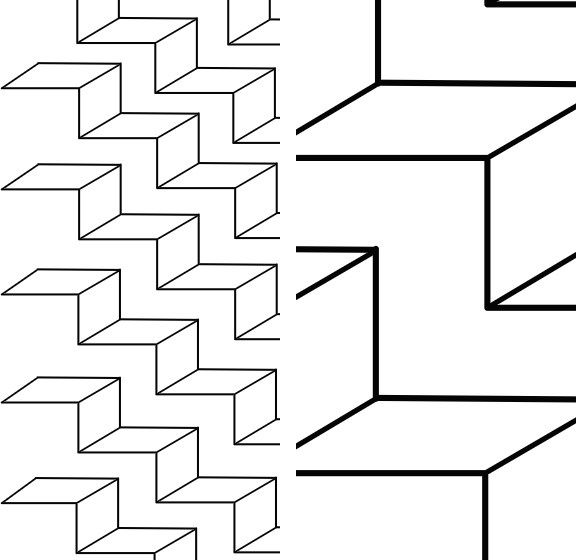
Left, the full canvas; right, a detail of the centre.
This pattern is drawn by a Shadertoy shader. Its source:

```glsl
// Rows of folded staircases in thin black outline on white, descending to the right.
// Each step is a slanted tread and a sheared riser, built from segment distances;
// rows follow a regular pitch plus a small hand-laid drift.

// Lengths are in 1/384 of the canvas width, measured from the upper left, y down.
const vec2  CANVAS      = vec2(384.0, 768.0);
const vec2  FIRST_EDGE  = vec2(108.0, 121.0);  // front corner of row 0's first tread
const float ROW_PITCH   = 139.0;
const vec2  STEP        = vec2(107.0, 68.5);   // tread width, riser height
const vec2  DEPTH       = vec2(57.0, -34.0);   // from front edge to back edge
const float START_X     = 2.5;                 // left tip of every first tread
const float START_BACK  = 56.0;                // first back edge, left of its riser
const float BACK_TILT   = 0.4;                 // slight slope of the back edges
const float EDGE_WIDTH  = 2.8;
const float SLANT_WIDTH = 2.4;
const vec3  PAPER       = vec3(1.0);
const vec3  INK         = vec3(0.02);

const int FIRST_ROW = -2;
const int ROWS      = 7;
const int STEPS     = 4;
const vec2 ROW_DRIFT[ROWS] = vec2[ROWS](
    vec2(-9.0, 12.5), vec2(-2.0, 8.5), vec2(0.5, 0.0), vec2(0.5, -0.3),
    vec2(-0.5, 4.8), vec2(-0.5, 14.0), vec2(-3.0, 13.0));

float segmentDistance(vec2 p, vec2 a, vec2 b) {
    vec2 ab = b - a;
    vec2 ap = p - a;
    return length(ap - ab * clamp(dot(ap, ab) / dot(ab, ab), 0.0, 1.0));
}

// Signed distance to the outline of one tread and the riser below it.
float stepDistance(vec2 p, vec2 edge, bool isFirst) {
    vec2 back = edge + DEPTH;
    vec2 drop = vec2(0.0, STEP.y);
    vec2 tilt = vec2(0.0, BACK_TILT);
    vec2 frontLeft = isFirst ? vec2(START_X, edge.y) : edge - vec2(STEP.x, 0.0);
    vec2 backLeft = isFirst ? edge + vec2(-START_BACK, DEPTH.y) : frontLeft + DEPTH;

    // Level and upright edges
    float straight = segmentDistance(p, frontLeft, edge);
    straight = min(straight, segmentDistance(p, backLeft - tilt, back + tilt));
    straight = min(straight, segmentDistance(p, edge, edge + drop));
    straight = min(straight, segmentDistance(p, back, back + drop));

    // Receding edges
    float slant = segmentDistance(p, frontLeft, backLeft);
    slant = min(slant, segmentDistance(p, edge, back + 2.0 * tilt));

    return min(straight - 0.5 * EDGE_WIDTH, slant - 0.5 * SLANT_WIDTH);
}

void mainImage(out vec4 fragColor, in vec2 fragCoord) {
    vec2 p = fragCoord / iResolution.xy * CANVAS;
    p.y = CANVAS.y - p.y;
    float pixel = CANVAS.y / iResolution.y;

    float d = CANVAS.y;
    for (int row = 0; row < ROWS; row++) {
        vec2 start = FIRST_EDGE + ROW_DRIFT[row];
        start.y += ROW_PITCH * float(row + FIRST_ROW);
        for (int i = 0; i < STEPS; i++) {
            d = min(d, stepDistance(p, start + STEP * float(i), i == 0));
        }
    }

    // Antialiased ink coverage
    float ink = clamp(0.5 - d / pixel, 0.0, 1.0);
    fragColor = vec4(mix(PAPER, INK, ink), 1.0);
}
```
